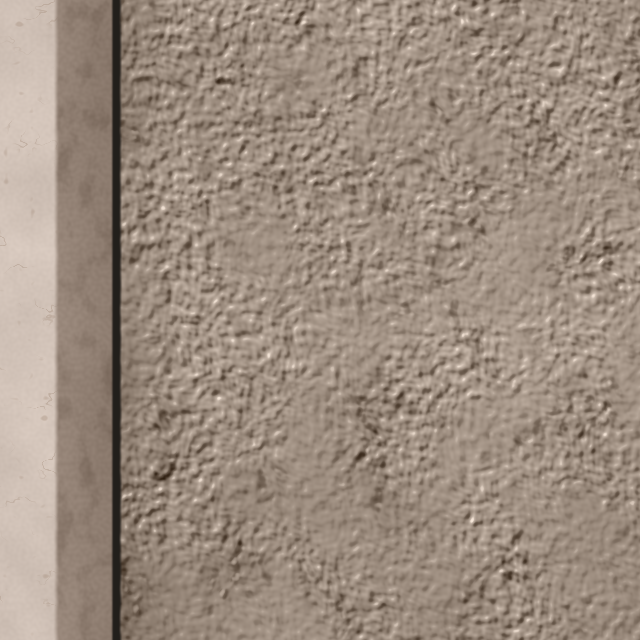
This texture is drawn by a three.js fragment shader. Its source:

```glsl
// Rough taupe plaster beside a pale stone strip, a darker edge and a black gap.
// The plaster is embossed gradient noise: the height difference along the light
// gives the shading, while broad noise sets smooth patches and pitted clusters.
varying vec2 vUv;

const vec3 PLASTER = vec3(0.640, 0.578, 0.524);
const vec3 STONE = vec3(0.812, 0.754, 0.712);
const vec3 EDGE = vec3(0.550, 0.482, 0.432);
const vec3 GAP = vec3(0.135, 0.120, 0.105);
const vec3 FLECK = vec3(0.64, 0.55, 0.48);

const float STONE_END = 0.088;
const float GAP_START = 0.1755;
const float GAP_END = 0.1880;
const float GRAIN_FREQ = 62.0;
const float RELIEF = 0.205;
const float GROOVE_DEPTH = 0.075;
const float GLINT = 0.10;
const float HOLLOW_DEPTH = 0.07;
const float PIT_DEPTH = 0.17;
const float LIGHT_STEP = 0.0036;
const vec2 LIGHT_DIR = vec2(-0.62, 0.785);

float hash(vec2 p) {
  return fract(sin(dot(p, vec2(127.1, 311.7))) * 43758.5453);
}

// Dot product of a random unit gradient with the offset from its lattice point
float corner(vec2 cell, vec2 offset) {
  float angle = 6.2832 * hash(cell);
  return dot(vec2(cos(angle), sin(angle)), offset);
}

float noise(vec2 p) {
  vec2 i = floor(p);
  vec2 f = fract(p);
  vec2 u = f * f * f * (f * (f * 6.0 - 15.0) + 10.0);
  vec2 e = vec2(1.0, 0.0);
  float low = mix(corner(i, f), corner(i + e, f - e), u.x);
  float high = mix(corner(i + e.yx, f - e.yx), corner(i + 1.0, f - 1.0), u.x);
  return mix(low, high, u.y);
}

float fbm(vec2 p) {
  float sum = 0.0;
  float amp = 1.0;
  for (int i = 0; i < 4; i++) {
    sum += amp * noise(p);
    p = p * 2.03 + 17.3;
    amp *= 0.5;
  }
  return sum;
}

// Grain height: main grains with a finer, sharper layer on top
float height(vec2 p) {
  vec2 q = p * GRAIN_FREQ;
  return noise(q) + 0.52 * noise(q * 1.87 + 31.7);
}

vec3 plaster(vec2 p) {
  // A slight warp breaks up the regular lattice
  vec2 warped = p + 0.010 * vec2(noise(p * 13.0 + 3.1), noise(p * 13.0 + 47.0));
  vec2 toLight = LIGHT_DIR * LIGHT_STEP;
  float slope = height(warped + toLight) - height(warped - toLight);

  // Smooth patches mute the relief; grooves go dark and crests catch small glints
  float patches = fbm(p * vec2(6.5, 5.0) + 9.4);
  float rough = mix(0.40, 1.12, smoothstep(-0.4, 0.35, patches + 0.3 * (p.y - 0.4)));
  float tone = RELIEF * slope;
  tone -= GROOVE_DEPTH * smoothstep(0.15, 0.7, -slope);
  tone += GLINT * smoothstep(0.5, 0.9, slope);

  // Mid-sized hollows lie in the rough areas
  float hollow = noise(warped * vec2(33.0, 29.0) + 83.0);
  tone -= HOLLOW_DEPTH * smoothstep(-0.05, 0.5, hollow);
  tone *= rough;

  // Dark pits gather in scattered clusters
  float cluster = smoothstep(0.05, 0.42, fbm(p * vec2(9.5, 7.0) + 61.0));
  float pit = smoothstep(-0.02, 0.36, noise(warped * vec2(50.0, 44.0) + 5.0));
  float shaded = 1.0 - smoothstep(-0.1, 0.6, slope);
  tone -= PIT_DEPTH * cluster * mix(0.12, 1.0, pit * shaded);

  // Broad shading: darker near the gap and along the bottom
  tone += 0.055 * fbm(p * 3.0 + 22.0);
  tone -= 0.065 * (1.0 - smoothstep(GAP_END, 0.29, p.x));
  tone -= 0.035 * (1.0 - smoothstep(0.0, 0.4, p.y));
  return PLASTER + tone;
}

vec3 stone(vec2 p) {
  float tone = 0.04 * fbm(p * 9.0 + 2.0) + 0.02 * noise(p * 150.0);
  tone += 0.015 - 0.04 * abs(p.y - 0.55);
  // Faint ragged cracks and small brown flecks
  float vein = abs(fbm(p * vec2(13.0, 19.0) + 13.0));
  float crack = 1.0 - smoothstep(0.008, 0.04, vein);
  crack *= smoothstep(0.05, 0.4, noise(p * 20.0 + 71.0));
  float fleck = smoothstep(0.42, 0.62, noise(p * vec2(50.0, 65.0) + 8.0));
  return mix(STONE + tone, FLECK, 0.38 * max(crack, fleck));
}

vec3 edgeFace(vec2 p) {
  float blotch = fbm(p * vec2(26.0, 19.0) + 37.0);
  float tone = 0.03 * noise(p * 140.0) + 0.03 * fbm(p * 5.0);
  tone -= 0.055 * smoothstep(-0.1, 0.65, blotch);
  tone += 0.035 * (1.0 - smoothstep(STONE_END, GAP_START, p.x));
  return EDGE + tone;
}

void main() {
  vec2 p = vUv;
  float wobble = 0.0012 * noise(vec2(p.y * 45.0, 4.5));
  float stoneEdge = STONE_END + wobble;
  float gapEdge = GAP_END + wobble;

  // Lay the vertical bands side by side with softened joints
  vec3 color = mix(stone(p), edgeFace(p), smoothstep(stoneEdge - 0.005, stoneEdge + 0.005, p.x));
  color = mix(color, GAP, smoothstep(GAP_START - 0.0025, GAP_START + 0.0025, p.x));
  color = mix(color, plaster(p), smoothstep(gapEdge - 0.0025, gapEdge + 0.0035, p.x));
  gl_FragColor = vec4(clamp(color, 0.0, 1.0), 1.0);
}
```
